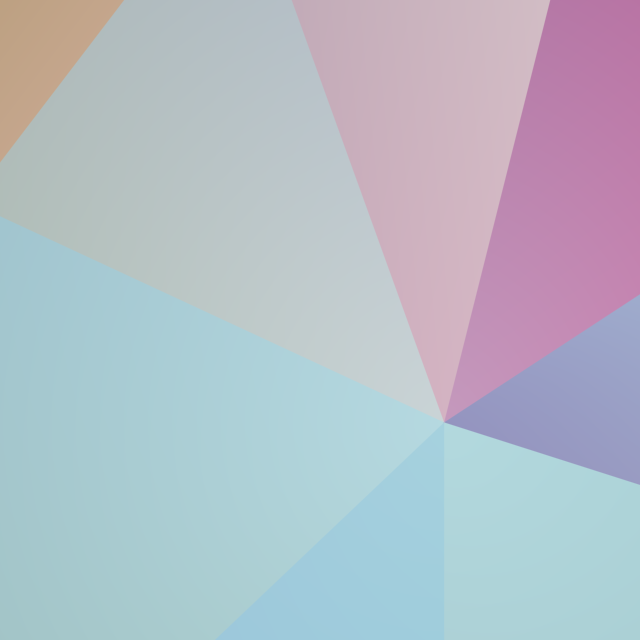
Reproduce this background procedurally as a three.js fragment shader.

```glsl
varying vec2 vUv;

#define HUB vec2(0.694, 0.340)
#define RAY_VIOLET -17.7
#define RAY_MAGENTA 33.2
#define RAY_PINK 75.9
#define RAY_GREY 109.85
#define RAY_CYAN 155.1
#define RAY_BLUE 223.5
#define RAY_TEAL 270.0
#define CORNER_LOW vec2(0.0, 0.746)
#define CORNER_HIGH vec2(0.194, 1.0)
#define SOFTNESS 0.0012

float cross2(vec2 a, vec2 b) {
  return a.x * b.y - a.y * b.x;
}

vec2 rayDirection(float degrees) {
  float angle = radians(degrees);
  return vec2(cos(angle), sin(angle));
}

float coverage(float signedDistance) {
  return smoothstep(-SOFTNESS, SOFTNESS, signedDistance);
}

// Wedge between two rays: rgb is weighted colour, a is weight.
// Shades from the hub outwards and from the first ray to the second.
vec4 wedge(vec2 p, float startRay, float endRay, float reach,
           vec3 hubColor, vec3 startColor, vec3 endColor) {
  float fromStart = cross2(rayDirection(startRay), p);
  float fromEnd = cross2(p, rayDirection(endRay));
  float weight = coverage(min(fromStart, fromEnd));
  float a = max(fromStart, 0.0);
  float b = max(fromEnd, 0.0);
  float across = a / max(a + b, 0.0001);
  vec3 rim = mix(startColor, endColor, across);
  vec3 color = mix(hubColor, rim, length(p) / reach);
  return vec4(color * weight, weight);
}

void main() {
  vec2 p = vUv - HUB;

  // Fan of facets around the hub
  vec4 fan = wedge(p, RAY_VIOLET, RAY_MAGENTA, 0.35,
    vec3(0.58, 0.58, 0.75), vec3(0.60, 0.61, 0.76), vec3(0.62, 0.67, 0.80));
  fan += wedge(p, RAY_MAGENTA, RAY_PINK, 0.68,
    vec3(0.77, 0.60, 0.74), vec3(0.77, 0.45, 0.65), vec3(0.71, 0.47, 0.65));
  fan += wedge(p, RAY_PINK, RAY_GREY, 0.69,
    vec3(0.83, 0.70, 0.76), vec3(0.82, 0.74, 0.77), vec3(0.76, 0.67, 0.72));
  fan += wedge(p, RAY_GREY, RAY_CYAN, 0.78,
    vec3(0.79, 0.83, 0.84), vec3(0.70, 0.74, 0.77), vec3(0.69, 0.74, 0.72));
  fan += wedge(p, RAY_CYAN, RAY_BLUE, 0.77,
    vec3(0.71, 0.85, 0.88), vec3(0.63, 0.77, 0.81), vec3(0.64, 0.77, 0.77));
  fan += wedge(p, RAY_BLUE, RAY_TEAL, 0.40,
    vec3(0.65, 0.82, 0.87), vec3(0.62, 0.79, 0.86), vec3(0.62, 0.80, 0.86));
  fan += wedge(p, RAY_TEAL, RAY_VIOLET + 360.0, 0.45,
    vec3(0.70, 0.85, 0.87), vec3(0.67, 0.81, 0.83), vec3(0.67, 0.82, 0.84));
  vec3 color = fan.rgb / max(fan.a, 0.0001);

  // Tan corner facet
  vec2 cornerEdge = normalize(CORNER_HIGH - CORNER_LOW);
  float cornerDepth = cross2(cornerEdge, vUv - CORNER_LOW);
  vec3 tan1 = vec3(0.77, 0.65, 0.55);
  vec3 tan2 = vec3(0.74, 0.63, 0.51);
  vec3 cornerColor = mix(tan1, tan2, clamp(cornerDepth / 0.15, 0.0, 1.0));
  color = mix(color, cornerColor, coverage(cornerDepth));

  gl_FragColor = vec4(color, 1.0);
}
```
